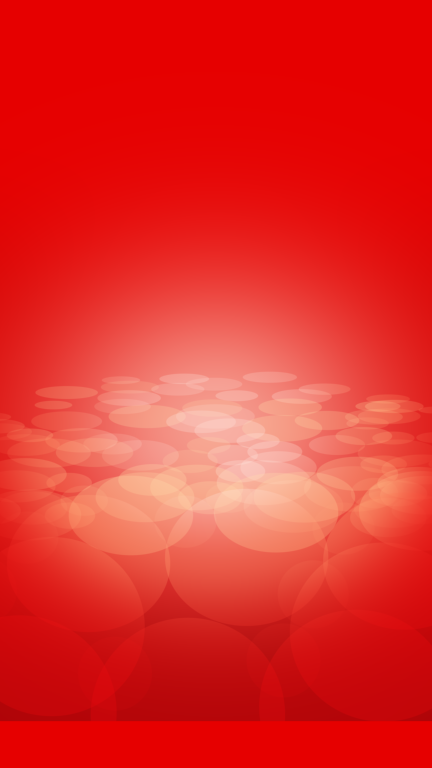
A Shadertoy shader for this background:

```glsl
// A red stage: a soft glow rises over a floor of translucent light discs.
// Gaussian light colours the backdrop; hashed ellipses shrink and flatten
// toward a curved horizon, with a lattice of large discs in the foreground.

#define ASPECT 0.5625
#define GLOW_CENTER vec2(0.5, 0.447)
#define GLOW_SIZE vec2(0.40, 0.192)
#define FLOOR_BOTTOM 0.061
#define HORIZON 0.514
#define FAR_DISCS 76
#define FAR_ALPHA 0.23
#define NEAR_ALPHA 0.31

const vec3 RED = vec3(0.90, 0.0, 0.0);
const vec3 DEEP_RED = vec3(0.61, 0.01, 0.02);
const vec3 PINK = vec3(0.98, 0.79, 0.72);
const vec3 ROSE = vec3(0.92, 0.03, 0.05);
const vec3 ORANGE = vec3(1.0, 0.60, 0.42);
const vec3 CREAM = vec3(1.0, 0.85, 0.62);
const vec3 PALE = vec3(1.0, 0.91, 0.88);

float hash(float n) {
    return fract(sin(n * 127.1) * 43758.5453);
}

// Light strength, one at the centre of the glow
float glow(vec2 uv) {
    vec2 q = (uv - GLOW_CENTER) / GLOW_SIZE;
    return exp(-dot(q, q));
}

// Antialiased ellipse coverage
float ellipse(vec2 uv, vec2 center, vec2 radius) {
    vec2 q = (uv - center) / radius;
    vec2 slope = 2.0 * q / (radius * iResolution.xy);
    float pixels = (dot(q, q) - 1.0) / max(length(slope), 1e-4);
    return 1.0 - smoothstep(-0.8, 0.8, pixels);
}

// Disc colour follows the light that falls on it
vec3 discTint(float light, float warmth) {
    vec3 tint = mix(ROSE, ORANGE, smoothstep(0.0, 0.40, light));
    tint = mix(tint, PALE, smoothstep(0.35, 0.90, light));
    return mix(tint, CREAM, warmth * smoothstep(0.12, 0.45, light));
}

// Small discs, far to near, spread by a golden ratio sequence
vec3 addFarDiscs(vec3 color, vec2 uv, float light) {
    for (int i = 0; i < FAR_DISCS; i++) {
        float id = float(i);
        float depth = pow((id + 0.5) / float(FAR_DISCS), 1.25);
        float x = fract(id * 0.618034 + 0.18 * hash(id) + 0.3) * 1.1 - 0.05;
        float side = 2.0 * x - 1.0;
        float y = mix(HORIZON, 0.345, depth) - 0.045 * side * side;
        float width = mix(0.070, 0.115, depth) * (0.5 + 0.6 * hash(id + 31.0));
        float flatness = mix(0.20, 0.53, depth);
        vec2 radius = width * vec2(1.0, flatness * ASPECT);
        float warmth = 0.8 * step(0.62, hash(id + 73.0));
        float alpha = FAR_ALPHA * (0.7 + 0.6 * hash(id + 11.0));
        float cover = ellipse(uv, vec2(x, y), radius);
        color = mix(color, discTint(light, warmth), alpha * cover);
    }
    return color;
}

// Large foreground discs on a skewed lattice, each with a smaller companion
vec3 addNearDiscs(vec3 color, vec2 uv, float light) {
    for (int i = 11; i >= 0; i--) {
        float row = float(i / 3);
        float column = float(i % 3) - 1.0;
        if (i == 4) continue; // opening in the second row
        float bend = row * row;
        vec2 center = vec2(0.435 + 0.068 * row, 0.078 + 0.12 * row - 0.012 * bend);
        center.x += column * (0.39 - 0.006 * bend);
        center.y += 0.022 * (hash(float(i) + 5.0) - 0.5);
        float width = 0.225 - 0.009 * bend;
        float flatness = 1.0 - 0.04 * bend;
        vec2 radius = width * vec2(1.0, flatness * ASPECT);
        vec3 tint = discTint(light, 0.25 * row * step(2.5, row));
        color = mix(color, tint, NEAR_ALPHA * ellipse(uv, center, radius));

        vec2 offset = radius * vec2(-0.75, 0.35 + 0.3 * hash(float(i)));
        float small = ellipse(uv, center + offset, radius * 0.38);
        color = mix(color, tint, 0.4 * NEAR_ALPHA * small);
    }
    return color;
}

void mainImage(out vec4 fragColor, in vec2 fragCoord) {
    vec2 uv = fragCoord / iResolution.xy;
    float light = glow(uv);

    // Backdrop, slightly darker at the sides and toward the viewer
    vec3 base = mix(DEEP_RED, RED, smoothstep(0.04, 0.36, uv.y));
    float sideShade = pow(abs(2.0 * uv.x - 1.0), 2.0);
    base *= 1.0 - 0.05 * sideShade * (1.0 - smoothstep(0.58, 0.82, uv.y));
    vec3 color = mix(base, PINK, 0.77 * light);

    // Floor of light discs
    color = addFarDiscs(color, uv, light);
    color = addNearDiscs(color, uv, light);

    // Plain strip under the floor
    float edge = 0.7 / iResolution.y;
    float floorMask = smoothstep(FLOOR_BOTTOM - edge, FLOOR_BOTTOM + edge, uv.y);
    fragColor = vec4(mix(RED, color, floorMask), 1.0);
}
```
